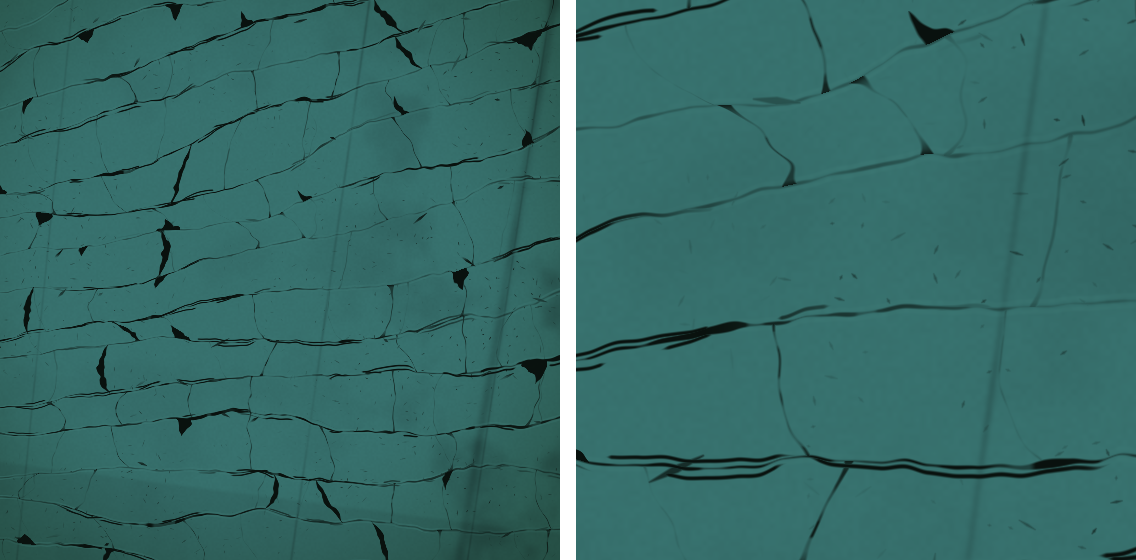
Left, the full canvas; right, a detail of the centre.
A three.js fragment shader for this texture:

```glsl
varying vec2 vUv;

const vec3 TEAL = vec3(0.216, 0.443, 0.430);
const vec3 RIM = vec3(0.155, 0.328, 0.284);
const vec3 GLINT = vec3(0.245, 0.480, 0.460);
const vec3 INK = vec3(0.035, 0.068, 0.054);
const float ROWS = 12.5;
const float SOFT = 0.0009;

float hash(vec2 p) {
  vec3 q = fract(p.xyx * 0.1031);
  q += dot(q, q.yzx + 33.33);
  return fract((q.x + q.y) * q.z);
}

float noise(vec2 p) {
  vec2 i = floor(p), f = fract(p);
  f = f * f * (3.0 - 2.0 * f);
  return mix(mix(hash(i), hash(i + vec2(1.0, 0.0)), f.x),
             mix(hash(i + vec2(0.0, 1.0)), hash(i + 1.0), f.x), f.y);
}

float fbm(vec2 p) {
  float sum = 0.0, amp = 0.5;
  for (int i = 0; i < 4; i++) {
    sum += amp * noise(p);
    p = p * 2.1 + 7.3;
    amp *= 0.5;
  }
  return sum;
}

float cover(float d, float halfWidth) {
  return 1.0 - smoothstep(halfWidth - SOFT, halfWidth + SOFT, abs(d));
}

// Height of a long crack, in row units; neighbours never touch
float rowLine(float row, float x) {
  return row + 0.58 * (noise(vec2(x * 4.5, row * 7.0 + 40.0)) - 0.5)
             + 0.16 * (noise(vec2(x * 17.0, row * 5.0 + 90.0)) - 0.5)
             + 0.04 * (noise(vec2(x * 70.0, row * 3.0 + 130.0)) - 0.5);
}

// Ink of a long crack: a broken main strand and two loose splintered strands
float rowInk(float d, float row, float x) {
  float lane = row * 11.0 + 60.0;
  float presence = smoothstep(0.2, 0.55, noise(vec2(x * 4.0, lane)));
  float swell = pow(noise(vec2(x * 26.0, lane + 3.0)), 5.0);
  float broken = noise(vec2(x * 75.0, lane + 5.0));
  float ink = cover(d, 0.0003 + 0.0010 * broken + 0.0030 * swell * presence);
  ink *= mix(0.12 + 0.25 * broken, 0.5 + 0.5 * smoothstep(0.2, 0.5, broken), presence);
  for (int i = 0; i < 2; i++) {
    float key = lane + 7.0 + float(i) * 2.0;
    float drift = 0.016 * (noise(vec2(x * 14.0, key)) - 0.5);
    float patchy = smoothstep(0.55, 0.7, noise(vec2(x * 30.0, key + 33.0)));
    ink = max(ink, cover(d - drift, 0.0012 * patchy) * patchy * presence);
  }
  return ink;
}

// Short cracks across one band, with webbed ends, shards and crescents
float crossInk(float x, float h, float height, float row, float cell, float share, float strength) {
  float ink = 0.0;
  for (int i = -1; i <= 1; i++) {
    float id = floor(x / cell) + float(i);
    vec2 key = vec2(id + 30.0, row * 3.0 + 50.0 + cell * 100.0);
    float a = hash(key), b = hash(key + 17.7), c = hash(key + 35.1), kind = hash(key + 61.3);
    float path = (id + 0.5 + 0.7 * (a - 0.5)) * cell
               + (0.09 * (b - 0.5) - 0.012) * (h - 0.5)
               + 0.12 * (c - 0.5) * h * (1.0 - h)
               + 0.006 * (noise(vec2(h * 4.0 + id * 9.0, row + 20.0)) - 0.5);
    float d = 0.9 * (x - path);
    float toEnd = min(h, 1.0 - h) * height;
    float thin = 0.0003 + 0.0006 * b + 0.006 * strength * c * c * exp(-toEnd / 0.005);
    float gaps = smoothstep(0.2, 0.6, noise(vec2(h * 9.0, id + row * 5.0 + 80.0)));
    float fade = strength * mix(0.2, 1.0, a) * mix(0.3, 1.0, gaps);
    float mark = cover(d, thin) * max(fade, strength * exp(-toEnd / 0.008)) * step(hash(key + 83.9), share);

    float end = (b < 0.5 ? h : 1.0 - h) * height;
    float ragged = 0.5 + noise(vec2(x, h * height) * 110.0 + key);
    float shardWidth = (0.006 + 0.013 * c) * (1.0 - end / (0.018 + 0.022 * a)) * ragged;
    float shard = cover(d + 0.5 * end * (c - 0.5), shardWidth) * step(0.0, shardWidth) * step(kind, 0.2);
    float crescent = cover(d, 0.02 * h * (1.0 - h) * ragged) * step(0.93, kind);
    ink = max(ink, max(mark, max(shard, crescent) * step(0.6, strength)));
  }
  return ink;
}

// Tapered dashes, one at most per grid cell, turned around a main angle
float dashes(vec2 p, float scale, float share, float halfWidth, float angle, float spread) {
  vec2 id = floor(p * scale) + 10.0;
  vec2 spot = 0.3 + 0.4 * vec2(hash(id), hash(id + 21.0));
  vec2 q = (fract(p * scale) - spot) / scale;
  float turn = angle + spread * (hash(id + 43.0) - 0.5);
  vec2 dir = vec2(cos(turn), sin(turn));
  float reach = 0.26 / scale * (0.2 + 0.8 * hash(id + 55.0));
  float along = clamp(dot(q, dir), -reach, reach);
  float taper = halfWidth * (1.0 - 0.8 * abs(along) / reach);
  return cover(length(q - dir * along), taper) * step(hash(id + 67.0), share) * mix(0.3, 1.0, hash(id + 79.0));
}

// Soft straight scratch running from foot to top of the canvas
float scratch(vec2 p, float foot, float top, float width) {
  float d = (p.x - mix(foot, top, p.y)) / width;
  return exp(-d * d) * (0.35 + 0.65 * noise(vec2(p.y * 14.0, foot * 50.0)));
}

void main() {
  vec2 p = vUv;

  // Lit background with dim rim, stains and scratches
  vec3 color = mix(TEAL, RIM, smoothstep(0.34, 0.8, length(p - vec2(0.46, 0.53))));
  float rightSide = smoothstep(0.5, 1.0, p.x);
  float stain = smoothstep(0.48, 0.75, fbm(p * 7.0)) * (0.04 + 0.16 * rightSide);
  stain += 0.07 * (1.0 - smoothstep(0.0, 0.01, p.y - 0.17 + 0.13 * p.x));
  stain += 0.20 * scratch(p, 0.82, 0.99, 0.009) + 0.16 * scratch(p, 0.835, 0.985, 0.002);
  stain += 0.17 * scratch(p, 0.52, 0.66, 0.0025) + 0.12 * scratch(p, 0.03, 0.13, 0.002);
  color *= 1.0 - stain;

  // Bands between long cracks that steepen towards the top
  float slope = 0.33 * smoothstep(0.02, 0.85, p.y) - 0.03;
  float v = (p.y - slope * (p.x - 0.5) + 0.03 * (noise(p * 3.0) - 0.5)) * ROWS;
  float row = floor(v);
  if (v < rowLine(row, p.x)) row -= 1.0;
  else if (v >= rowLine(row + 1.0, p.x)) row += 1.0;
  float low = rowLine(row, p.x), high = rowLine(row + 1.0, p.x);
  float h = (v - low) / (high - low);
  float height = (high - low) / ROWS;
  float dLow = (v - low) / ROWS, dHigh = (v - high) / ROWS;

  // Pale glints beside the cracks, then the dark ink
  float glint = cover(min(dLow, -dHigh) - 0.003, 0.0012);
  color = mix(color, GLINT, 0.4 * glint * noise(p * vec2(16.0, 8.0)));
  float ink = max(rowInk(dLow, row, p.x), rowInk(dHigh, row + 1.0, p.x));
  float roughX = p.x + 0.005 * (noise(p * 55.0) - 0.5);
  ink = max(ink, crossInk(roughX, h, height, row, 0.125, 0.6, 0.9));
  ink = max(ink, crossInk(roughX, h, height, row, 0.17, 0.5, 0.3));
  float nearCrack = 1.0 - smoothstep(0.008, 0.02, min(dLow, -dHigh));
  ink = max(ink, nearCrack * dashes(p, 14.0, 0.4, 0.0024, slope, 1.6));
  float dusty = smoothstep(0.35, 0.65, fbm(p * 8.0 + 3.0)) * (0.6 + 0.4 * rightSide);
  ink = max(ink, dusty * max(dashes(p, 41.0, 0.25, 0.0008, 0.4, 3.0), dashes(p + 0.37, 67.0, 0.22, 0.0008, 0.6, 3.0)));
  color = mix(color, INK, ink);

  color *= 1.0 + 0.03 * (noise(p * 300.0) - 0.5);
  gl_FragColor = vec4(color, 1.0);
}
```
